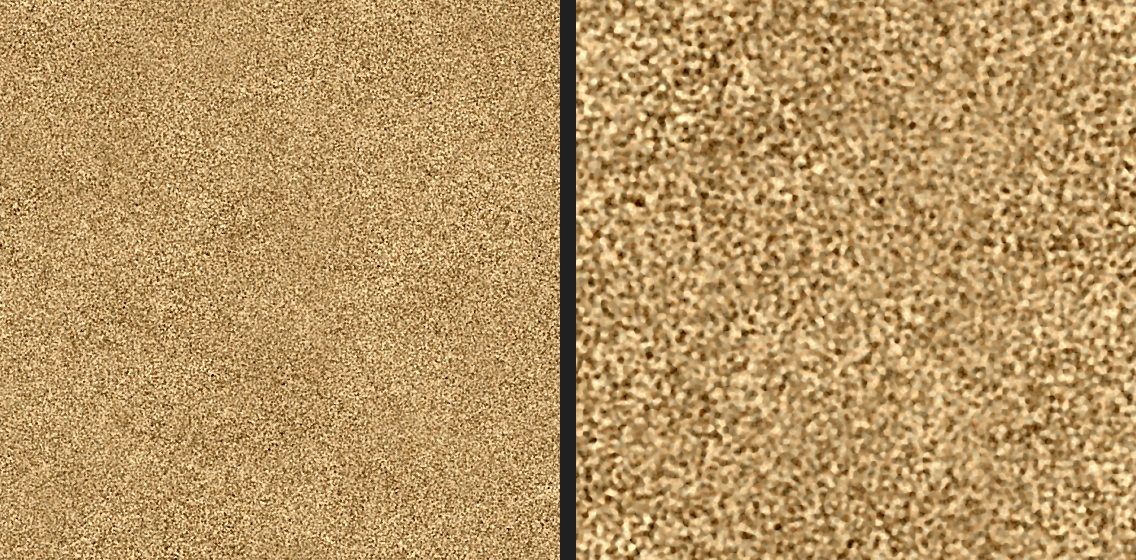
Left: the whole. Right: its middle third, enlarged.
Write a WebGL 2 fragment shader that draws this texture.

```glsl
#version 300 es
precision highp float;
// Fine, dense sand: tiny jittered grains of random tone are blended with a
// sharpened bell kernel, then laid over faint blotches that shift the tone
// and the local contrast. The deepest gaps between grains are darkened.

#define GRAIN_CELLS 385.0      // grain cells across the canvas
#define GRAIN_RADIUS 0.47      // bell width of a grain, in cells
#define SHARPENING 0.14        // depth of the dark rim around a grain
#define GRAIN_CONTRAST 0.139
#define BLOTCH_CONTRAST 0.050
#define CONTRAST_DRIFT 0.30    // how much blotches vary the grain contrast
#define GAP_DEPTH 0.6          // extra darkness of the deepest gaps
#define TINT_CONTRAST 0.013    // warm to cool shift between grains
#define SAND_COLOR vec3(0.734, 0.598, 0.397)
#define TONE_AXIS vec3(1.0, 1.03, 1.0)
#define TINT_AXIS vec3(1.0, -0.35, -1.2)

uniform vec2 u_resolution;
out vec4 fragColor;

// Four independent values in 0..1 for an integer cell and a layer.
vec4 hash4(ivec2 cell, int layer) {
    uvec4 v = uvec4(ivec4(cell, layer, cell.x + 57 * cell.y));
    v = v * 1664525u + 1013904223u;
    v += v.yzxy * v.wxyz;
    v ^= v >> 16u;
    v += v.yzxy * v.wxyz;
    v ^= v >> 15u;
    return vec4(v >> 8u) / 16777216.0;
}

// Smooth value noise in -1..1.
float valueNoise(vec2 p, int layer) {
    ivec2 cell = ivec2(floor(p));
    vec2 f = fract(p);
    f = f * f * (3.0 - 2.0 * f);
    float bottom = mix(hash4(cell, layer).x, hash4(cell + ivec2(1, 0), layer).x, f.x);
    float top = mix(hash4(cell + ivec2(0, 1), layer).x, hash4(cell + ivec2(1, 1), layer).x, f.x);
    return 2.0 * mix(bottom, top, f.y) - 1.0;
}

// Layered blotches, each octave turned to hide the lattice.
float blotches(vec2 p, int layer) {
    const mat2 turn = mat2(0.8, 0.6, -0.6, 0.8);
    float sum = 0.0;
    float weight = 0.42;
    for (int i = 0; i < 4; i++) {
        sum += weight * valueNoise(p, layer + i);
        p = turn * p * 2.2 + 7.1;
        weight *= 0.95;
    }
    return sum;
}

// Tone (x) and tint (y) of the grains, both with unit variance.
vec2 grains(vec2 p) {
    ivec2 home = ivec2(floor(p));
    vec2 sum = vec2(0.0);
    float power = 0.0;
    for (int y = -2; y <= 2; y++) {
        for (int x = -2; x <= 2; x++) {
            ivec2 cell = home + ivec2(x, y);
            vec4 h = hash4(cell, 1);
            vec2 offset = p - vec2(cell) - h.xy;
            float d = dot(offset, offset) / (2.0 * GRAIN_RADIUS * GRAIN_RADIUS);
            float w = exp(-d) - SHARPENING * exp(-d * 0.28);
            sum += w * (2.0 * h.zw - 1.0);
            power += w * w;
        }
    }
    return 1.732 * sum * inversesqrt(power + 0.002);
}

void main() {
    vec2 uv = gl_FragCoord.xy / min(u_resolution.x, u_resolution.y);

    // Broad and medium unevenness of the surface
    float blotch = blotches(uv * 9.0, 10);
    float drift = blotches(uv * 6.0 + 3.7, 20);

    // Grains over the blotches
    vec2 grain = grains(uv * GRAIN_CELLS);
    grain.x += GAP_DEPTH * min(grain.x + 1.2, 0.0);
    float contrast = GRAIN_CONTRAST * (1.0 + CONTRAST_DRIFT * drift);
    float tone = contrast * grain.x + BLOTCH_CONTRAST * blotch;

    vec3 color = SAND_COLOR + TONE_AXIS * tone + TINT_AXIS * TINT_CONTRAST * grain.y;
    fragColor = vec4(clamp(color, 0.0, 1.0), 1.0);
}
```
